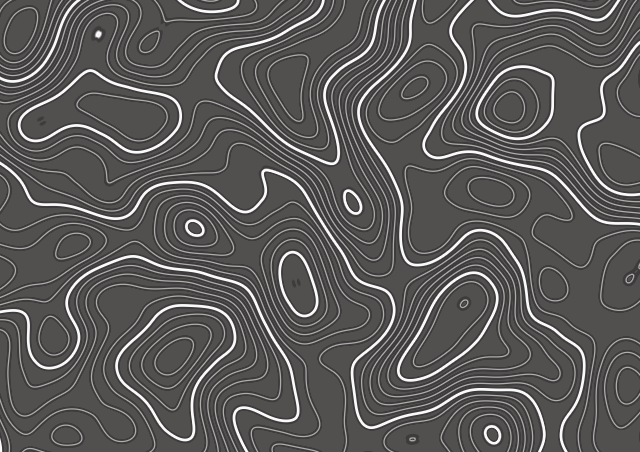
Write a WebGL 2 fragment shader that draws this pattern.

```glsl
#version 300 es
precision highp float;
// Topographic contour map: fine grey and bold white height lines on charcoal.

uniform vec2 u_resolution;
out vec4 fragColor;

// Random unit vector for a lattice point
vec2 randomDirection(vec2 cell) {
    float angle = 6.2832 * fract(sin(dot(cell, vec2(127.1, 311.7))) * 43758.5453);
    return vec2(cos(angle), sin(angle));
}

// Gradient noise with quintic blending, so contours bend smoothly
float gradientNoise(vec2 p) {
    vec2 cell = floor(p);
    vec2 f = p - cell;
    vec2 blend = f * f * f * (f * (f * 6.0 - 15.0) + 10.0);
    vec2 right = vec2(1.0, 0.0), up = vec2(0.0, 1.0);
    float a = dot(randomDirection(cell), f);
    float b = dot(randomDirection(cell + right), f - right);
    float c = dot(randomDirection(cell + up), f - up);
    float d = dot(randomDirection(cell + 1.0), f - 1.0);
    return mix(mix(a, b, blend.x), mix(c, d, blend.x), blend.y);
}

// Terrain height, measured in contour steps
float terrain(vec2 p) {
    p += 0.02 * sin(p.yx * vec2(9.0, 8.0) + vec2(0.5, 2.0));
    mat2 turn = mat2(0.8, 0.6, -0.6, 0.8);
    float broad = gradientNoise(p * 3.0 + vec2(3.4, 7.2));
    float hills = gradientNoise(turn * p * 5.6 + vec2(11.3, 4.6));
    return 11.5 * (broad + 0.55 * hills) + 1.3;
}

// Antialiased coverage of a line of the given half width
float lineCoverage(float distanceToLine, float halfWidth, float pixel) {
    return clamp((halfWidth - distanceToLine) / pixel + 0.5, 0.0, 1.0);
}

void main() {
    vec2 p = gl_FragCoord.xy / u_resolution.y;
    float pixel = 1.0 / u_resolution.y;

    // Height and slope turn level differences into distances
    float height = terrain(p);
    vec2 e = vec2(0.001, 0.0);
    vec2 gradient = vec2(terrain(p + e.xy) - terrain(p - e.xy),
                         terrain(p + e.yx) - terrain(p - e.yx)) / (2.0 * e.x);
    float slope = max(length(gradient), 1.0);

    // Every fifth contour is bold
    float fineDistance = abs(height - floor(height + 0.5)) / slope;
    float boldDistance = abs(height - 5.0 * floor(height / 5.0 + 0.5)) / slope;

    // Charcoal ground with a darker rim beside the lines
    float rim = max(1.0 - smoothstep(0.005, 0.0065, fineDistance),
                    1.0 - smoothstep(0.006, 0.0085, boldDistance));
    vec3 color = mix(vec3(0.32, 0.31, 0.31), vec3(0.24, 0.23, 0.23), rim);

    // Fine grey lines below bold white ones
    color = mix(color, vec3(0.68, 0.68, 0.67), lineCoverage(fineDistance, 0.0014, pixel));
    color = mix(color, vec3(0.98), lineCoverage(boldDistance, 0.003, pixel));
    fragColor = vec4(color, 1.0);
}
```
